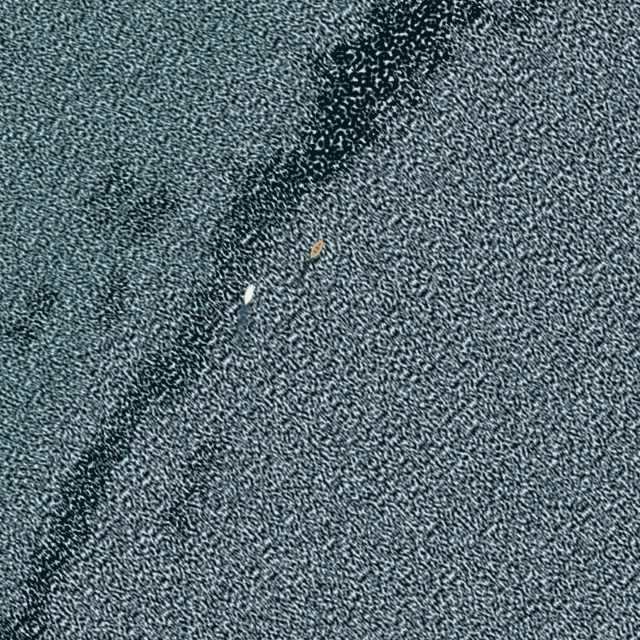
Reproduce this texture procedurally as a Shadertoy shader.

```glsl
// Aerial view of glittering rippled water, crossed by a dark slick, with two small boats.

const vec3 DEEP  = vec3(0.015, 0.085, 0.125);
const vec3 MID   = vec3(0.345, 0.425, 0.445);
const vec3 LIGHT = vec3(0.80, 0.86, 0.87);
const vec3 CALM_TINT = vec3(0.93, 1.0, 0.985);
const vec3 WAKE  = vec3(0.20, 0.31, 0.36);
const vec3 TAN   = vec3(0.82, 0.71, 0.54);
const vec3 BROWN = vec3(0.42, 0.36, 0.27);
const vec3 WHITE = vec3(0.95, 0.95, 0.91);

const vec2 OPEN_FREQ = vec2(130.0, 235.0);  // along and across the crests
const vec2 CALM_FREQ = vec2(145.0, 240.0);
const float GLINT_FREQ = 140.0;
const float OPEN_ANGLE = -0.80;
const float CALM_ANGLE = -0.45;
const float DRIFT_ANGLE = 0.95;
const float OPEN_GAIN = 1.20;
const float CALM_GAIN = 0.98;
const float MEAN_TONE = 0.48;
const float SLICK_DROP = 0.50;   // how far the slick lowers the tone
const float SLICK_GAIN = 0.90;   // how much it sharpens the glints
const float STREAK_WIDTH = 0.026;

// Slick centreline: x, y, half width, strength
const vec4 SLICK[9] = vec4[9](
    vec4(0.03, 0.00, 0.025, 0.62), vec4(0.13, 0.23, 0.028, 0.58),
    vec4(0.195, 0.35, 0.026, 0.42), vec4(0.30, 0.45, 0.038, 0.42),
    vec4(0.36, 0.58, 0.036, 0.38), vec4(0.415, 0.69, 0.046, 0.50),
    vec4(0.51, 0.765, 0.038, 0.88), vec4(0.565, 0.87, 0.066, 1.00),
    vec4(0.70, 1.01, 0.048, 1.00));

// Minor dark streaks: start and end
const vec4 STREAKS[6] = vec4[6](
    vec4(0.325, 0.30, 0.275, 0.18), vec4(0.26, 0.69, 0.215, 0.645),
    vec4(0.185, 0.55, 0.17, 0.51), vec4(0.80, 0.97, 0.84, 1.00),
    vec4(0.19, 0.72, 0.16, 0.66), vec4(0.07, 0.53, 0.04, 0.48));

vec2 gradientAt(ivec2 cell) {
    uint h = uint(cell.x) * 1597334677u ^ uint(cell.y) * 3812015801u;
    h = (h ^ (h >> 15)) * 2246822519u;
    h = (h ^ (h >> 13)) * 3266489917u;
    float angle = float((h ^ (h >> 16)) & 65535u) / 65536.0 * 6.28318;
    return vec2(cos(angle), sin(angle));
}

float gradientNoise(vec2 p) {
    ivec2 c = ivec2(floor(p));
    vec2 f = fract(p);
    vec2 u = f * f * f * (f * (f * 6.0 - 15.0) + 10.0);
    float a = dot(gradientAt(c), f);
    float b = dot(gradientAt(c + ivec2(1, 0)), f - vec2(1, 0));
    float d = dot(gradientAt(c + ivec2(0, 1)), f - vec2(0, 1));
    float e = dot(gradientAt(c + ivec2(1, 1)), f - vec2(1, 1));
    return mix(mix(a, b, u.x), mix(d, e, u.x), u.y);
}

// Blend of two independent noises that keeps their contrast
float evenMix(float a, float b, float t) {
    return mix(a, b, t) / sqrt(t * t + (1.0 - t) * (1.0 - t));
}

// Coordinates along and across a direction
vec2 alongAcross(vec2 p, float angle) {
    vec2 d = vec2(cos(angle), sin(angle));
    return vec2(dot(p, d), dot(p, vec2(-d.y, d.x)));
}

// Distance to a segment, and position along it
vec2 segment(vec2 p, vec2 a, vec2 b) {
    float t = clamp(dot(p - a, b - a) / dot(b - a, b - a), 0.0, 1.0);
    return vec2(length(p - mix(a, b, t)), t);
}

// Pointed hull, negative inside
float hull(vec2 q, vec2 halfSize) {
    float y = q.x / halfSize.x;
    return (abs(q.y) / halfSize.y + y * y - 1.0) * halfSize.y * 0.7;
}

float slickMask(vec2 p, float ragged) {
    float mask = 0.0;
    for (int i = 0; i < 8; i++) {
        vec2 s = segment(p, SLICK[i].xy, SLICK[i + 1].xy);
        vec2 shape = mix(SLICK[i].zw, SLICK[i + 1].zw, s.y);
        float edge = s.x / shape.x + ragged;
        mask = max(mask, shape.y * (1.0 - smoothstep(0.1, 1.6, edge)));
    }
    for (int i = 0; i < 6; i++) {
        float edge = segment(p, STREAKS[i].xy, STREAKS[i].zw).x / STREAK_WIDTH + ragged;
        mask = max(mask, 0.38 * (1.0 - smoothstep(-0.1, 1.4, edge)));
    }
    return mask;
}

void mainImage(out vec4 fragColor, in vec2 fragCoord) {
    vec2 p = fragCoord / iResolution.y;
    float px = 1.0 / iResolution.y;

    // Broad drift and the calmer water left of the slick
    vec2 drift = alongAcross(p, DRIFT_ANGLE);
    float broad = gradientNoise(drift * vec2(7.0, 16.0));
    float patchy = gradientNoise(drift * vec2(24.0, 48.0) + 9.0);
    float calm = 1.0 - smoothstep(-0.30, 0.06, p.x - 0.04 - 0.63 * p.y + 0.12 * broad);

    // Short wind ripples
    vec2 bend = 0.003 * vec2(gradientNoise(p * 30.0), gradientNoise(p * 30.0 + 40.0));
    float openRipple = gradientNoise(alongAcross(p + bend, OPEN_ANGLE) * OPEN_FREQ);
    float calmRipple = gradientNoise(alongAcross(p + bend, CALM_ANGLE) * CALM_FREQ + 70.0);
    float ripple = evenMix(openRipple, calmRipple, smoothstep(0.3, 0.7, calm));
    ripple += 0.25 * gradientNoise(p * 260.0);

    // The slick lowers the tone and leaves isolated round glints
    float slick = slickMask(p, 0.8 * patchy + 0.3 * broad + 0.7 * gradientNoise(p * 75.0));
    float glint = 1.1 * gradientNoise(p * GLINT_FREQ + 13.0);
    ripple = evenMix(ripple, glint, smoothstep(0.4, 0.9, slick));
    float gain = mix(OPEN_GAIN, CALM_GAIN, calm) + SLICK_GAIN * slick;
    float tone = MEAN_TONE - SLICK_DROP * slick + ripple * gain;
    tone += 0.04 * broad + 0.09 * patchy;

    // Faint wave fringes at the left edge
    vec2 f = (p - vec2(0.03, 0.25)) / vec2(0.07, 0.035);
    tone += 0.18 * exp(-dot(f, f)) * sin((p.y + 0.15 * p.x + bend.y) * 480.0);

    tone = clamp(tone, 0.0, 1.0);
    vec3 col = tone < MEAN_TONE ? mix(DEEP, MID, tone / MEAN_TONE)
                                : mix(MID, LIGHT, (tone - MEAN_TONE) / (1.0 - MEAN_TONE));
    col *= mix(vec3(1.0), CALM_TINT, calm);

    // Smooth wake and dark trail
    vec2 wake = segment(p, vec2(0.384, 0.525), vec2(0.370, 0.455));
    col = mix(col, WAKE, 0.85 * (1.0 - smoothstep(0.003, 0.011, wake.x)) * (1.0 - 0.6 * wake.y));
    vec2 trail = segment(p, vec2(0.487, 0.597), vec2(0.467, 0.562));
    col = mix(col, DEEP, 0.65 * (1.0 - smoothstep(0.001, 0.006, trail.x)));

    // Boats
    vec2 q = alongAcross(p - vec2(0.495, 0.611), 1.01);
    float tanBoat = hull(q, vec2(0.0175, 0.0072));
    float deck = smoothstep(0.0, 0.002, -tanBoat - 0.0016) * (0.55 + 0.35 * sin(q.x * 900.0));
    col = mix(col, mix(TAN, BROWN, deck), smoothstep(px, -px, tanBoat));
    float whiteBoat = hull(alongAcross(p - vec2(0.389, 0.540), 1.25), vec2(0.0175, 0.0062));
    col = mix(col, WHITE, smoothstep(px, -px, whiteBoat));

    fragColor = vec4(col, 1.0);
}
```
